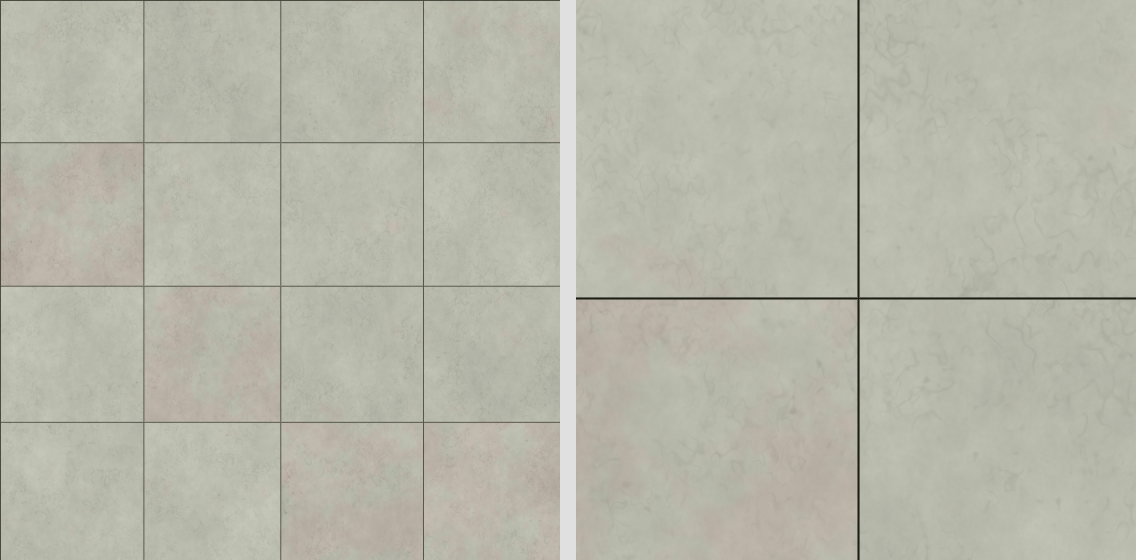
Left: the whole. Right: its middle third, enlarged.
This texture is drawn by a Shadertoy shader. Its source:

```glsl
// Four by four slightly uneven concrete floor tiles with pink stains and thin dark joints.

const vec3 STONE_DARK  = vec3(0.670, 0.680, 0.627);
const vec3 STONE_LIGHT = vec3(0.770, 0.780, 0.720);
const vec3 PINK_SHIFT  = vec3(0.016, -0.030, -0.017);
const vec3 JOINT_COLOR = vec3(0.110, 0.115, 0.080);
const float JOINT_HALF_WIDTH = 0.00062;

// Joint positions: left to right, and bottom to top
const vec4 JOINTS_X = vec4(0.0008, 0.257, 0.5015, 0.756);
const vec4 JOINTS_Y = vec4(0.246, 0.489, 0.745, 0.9992);

// Stain strength per tile, bottom row first
const mat4 STAIN = mat4(
    0.00, 0.00, 0.52, 0.60,
    0.00, 0.58, 0.00, 0.00,
    0.60, 0.00, 0.00, 0.00,
    0.00, 0.00, 0.00, 0.18);

vec2 hash2(vec2 cell) {
    uvec2 q = uvec2(ivec2(cell)) * uvec2(1597u, 3571u);
    uint n = (q.x ^ q.y) * 747796u + 12345u;
    n = (n ^ (n >> 15)) * 73939u;
    n = (n ^ (n >> 13)) * 60493u;
    n ^= n >> 16;
    return vec2(n & 65535u, n >> 16) / 65535.0;
}

vec2 gradientAt(vec2 cell) {
    float angle = 6.28319 * hash2(cell).x;
    return vec2(cos(angle), sin(angle));
}

float gradientNoise(vec2 p) {
    vec2 i = floor(p), f = p - i;
    vec2 u = f * f * f * (f * (f * 6.0 - 15.0) + 10.0);
    vec2 e = vec2(1.0, 0.0);
    float a = dot(gradientAt(i), f);
    float b = dot(gradientAt(i + e.xy), f - e.xy);
    float c = dot(gradientAt(i + e.yx), f - e.yx);
    float d = dot(gradientAt(i + e.xx), f - e.xx);
    return mix(mix(a, b, u.x), mix(c, d, u.x), u.y);
}

float fbm(vec2 p, float gain) {
    float sum = 0.0, amplitude = 1.0;
    for (int i = 0; i < 5; i++) {
        sum += amplitude * gradientNoise(p);
        p = mat2(1.6, 1.2, -1.2, 1.6) * p + 17.3;
        amplitude *= gain;
    }
    return sum;
}

// Number of joints lying below a coordinate
int jointsPassed(float x, vec4 joints) {
    return int(dot(step(joints, vec4(x)), vec4(1.0)));
}

float jointDistance(float x, vec4 joints) {
    vec4 d = abs(joints - x);
    return min(min(d.x, d.y), min(d.z, d.w));
}

// Short broken wiggly cracks, gathered in patches
float veins(vec2 p, float scale) {
    vec2 q = p * scale * vec2(1.15, 0.9);
    q += 0.5 * vec2(gradientNoise(q * 1.7), gradientNoise(q * 1.7 + 31.0));
    float line = 1.0 - smoothstep(0.0, 0.15, abs(gradientNoise(q)));
    float patches = smoothstep(-0.05, 0.55, fbm(p * 12.0 + 57.0, 0.75));
    return line * patches;
}

vec3 stone(vec2 p, float tileShade, float stain) {
    // Cloudy tone, blotches and fine grain
    float clouds = fbm(p * vec2(7.5, 5.5), 0.6);
    float mottle = fbm(p * vec2(42.0, 34.0) + 90.0, 0.8);
    float tone = 0.56 + 0.36 * clouds + 0.20 * mottle + tileShade;
    vec3 color = mix(STONE_DARK, STONE_LIGHT, tone);

    // Patchy pink stain with ragged borders
    float spread = stain + 0.6 * fbm(p * 9.0 + 23.0, 0.75);
    color += PINK_SHIFT * smoothstep(0.24, 0.78, spread);

    // Cracks and small pits
    float wear = 0.030 * veins(p, 62.0) + 0.026 * veins(p + 7.0, 95.0);
    float pits = smoothstep(0.32, 0.60, gradientNoise(p * 140.0));
    float pitted = smoothstep(-0.1, 0.35, gradientNoise(p * 13.0 + 40.0));
    return color - wear - 0.05 * pits * pitted;
}

void mainImage(out vec4 fragColor, in vec2 fragCoord) {
    vec2 uv = fragCoord / iResolution.xy;
    float pixel = 1.0 / min(iResolution.x, iResolution.y);

    // Tile under this point, each with its own piece of stone
    int column = max(jointsPassed(uv.x, JOINTS_X) - 1, 0);
    int row = min(jointsPassed(uv.y, JOINTS_Y), 3);
    vec2 tile = vec2(column, row);
    vec2 random = hash2(tile + 5.0);
    float tileShade = 0.20 * (random.y - 0.5);
    vec3 color = stone(uv + 3.0 * tile + random, tileShade, STAIN[row][column]);

    // Joints
    float d = min(jointDistance(uv.x, JOINTS_X), jointDistance(uv.y, JOINTS_Y));
    float joint = clamp((JOINT_HALF_WIDTH - d) / pixel + 0.5, 0.0, 1.0);
    joint *= min(1.0, 2.0 * JOINT_HALF_WIDTH / pixel + 0.2);
    fragColor = vec4(mix(color, JOINT_COLOR, joint), 1.0);
}
```
